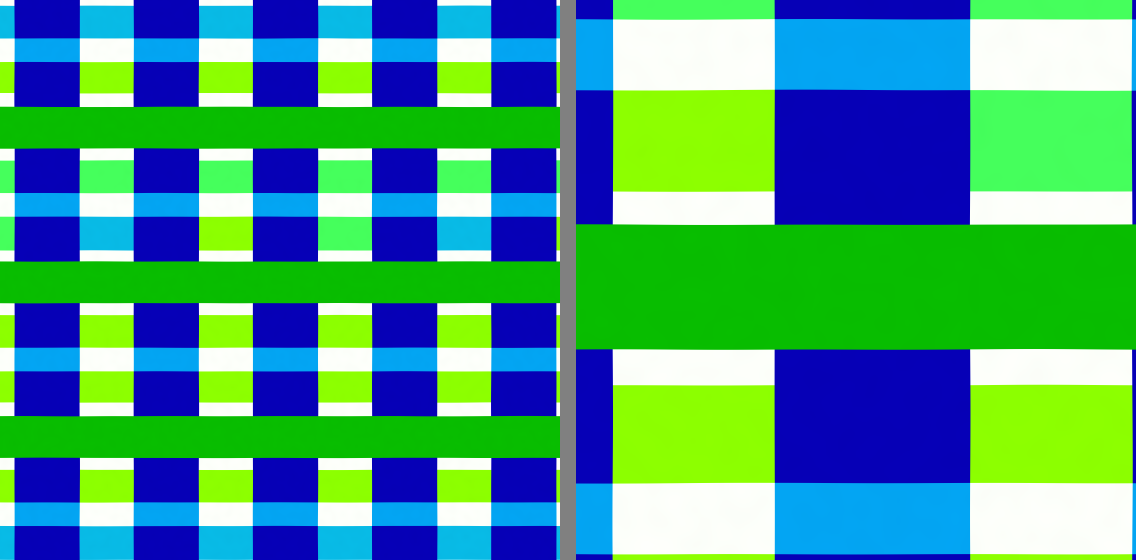
Left, the full canvas; right, a detail of the centre.
This pattern is drawn by a Shadertoy shader. Its source:

```glsl
// Gingham plaid: blue columns crossed by azure rows, coloured squares and green bands.

vec2 gradientAt(vec2 cell) {
    float angle = 6.2832 * fract(sin(dot(cell, vec2(127.1, 311.7))) * 43758.5);
    return vec2(cos(angle), sin(angle));
}

float gradientNoise(vec2 p) {
    vec2 i = floor(p), f = fract(p);
    vec2 w = f * f * f * (f * (f * 6.0 - 15.0) + 10.0);
    vec2 e = vec2(1.0, 0.0);
    float bottom = mix(dot(gradientAt(i), f), dot(gradientAt(i + e.xy), f - e.xy), w.x);
    float top = mix(dot(gradientAt(i + e.yx), f - e.yx), dot(gradientAt(i + e.xx), f - e.xx), w.x);
    return mix(bottom, top, w.y);
}

// Antialiased coverage of the interval from lo to hi
float span(float x, float lo, float hi, float pixel) {
    return clamp((x - lo) / pixel + 0.5, 0.0, 1.0) * clamp((hi - x) / pixel + 0.5, 0.0, 1.0);
}

// Square colour for a row counted from the top and a gap counted from the left
vec3 squareColour(int row, int gap) {
    vec3 lime = vec3(0.55, 1.0, 0.0);
    vec3 mint = vec3(0.27, 1.0, 0.36);
    vec3 cyan = vec3(0.03, 0.73, 0.90);
    if (row == 0 || row == 7) return cyan;
    if (row == 2) return mint;
    if (row == 3) return gap % 3 == 0 ? mint : gap % 3 == 1 ? cyan : lime;
    return lime;
}

void mainImage(out vec4 fragColor, in vec2 fragCoord) {
    float pixel = 1.0 / min(iResolution.x, iResolution.y);
    vec2 uv = fragCoord / iResolution.xy;

    // Slightly uneven printed edges
    vec2 p = vec2(uv.x, 1.0 - uv.y);
    p += 0.0008 * vec2(gradientNoise(uv * 9.0), gradientNoise(uv * 9.0 + 40.0));

    // Repeats start at the centre of a blue column and of a green band
    float x = (p.x - 0.0842) / 0.2128;
    float y = (p.y + 0.0482) / 0.2762;
    float across = abs(x - round(x)) * 0.2128;
    float down = fract(y) * 0.2762;
    int gap = int(floor(x)) + 1;
    int tier = int(floor(y));
    int row = 2 * tier + (down > 0.138 ? 1 : 0);

    // Coloured squares on the white gaps
    float lowerEnd = tier % 2 == 1 ? 0.2193 : 0.2146;
    float squares = span(down, 0.0585, 0.1168, pixel) + span(down, 0.159, lowerEnd, pixel);
    vec3 gapColour = mix(vec3(0.99, 1.0, 0.98), squareColour(row, gap), squares);

    // Blue columns with azure crossings
    float crossing = span(down, 0.1168, 0.159, pixel);
    vec3 columnColour = mix(vec3(0.025, 0.0, 0.715), vec3(0.01, 0.645, 0.95), crossing);
    vec3 colour = mix(gapColour, columnColour, span(across, -1.0, 0.0582, pixel));

    // Green bands over everything
    float fromBand = min(down, 0.2762 - down);
    colour = mix(colour, vec3(0.03, 0.74, 0.0), span(fromBand, -1.0, 0.0372, pixel));

    // Faint ink mottling
    colour *= 1.0 + 0.012 * gradientNoise(uv * 60.0);
    fragColor = vec4(clamp(colour, 0.0, 1.0), 1.0);
}
```
